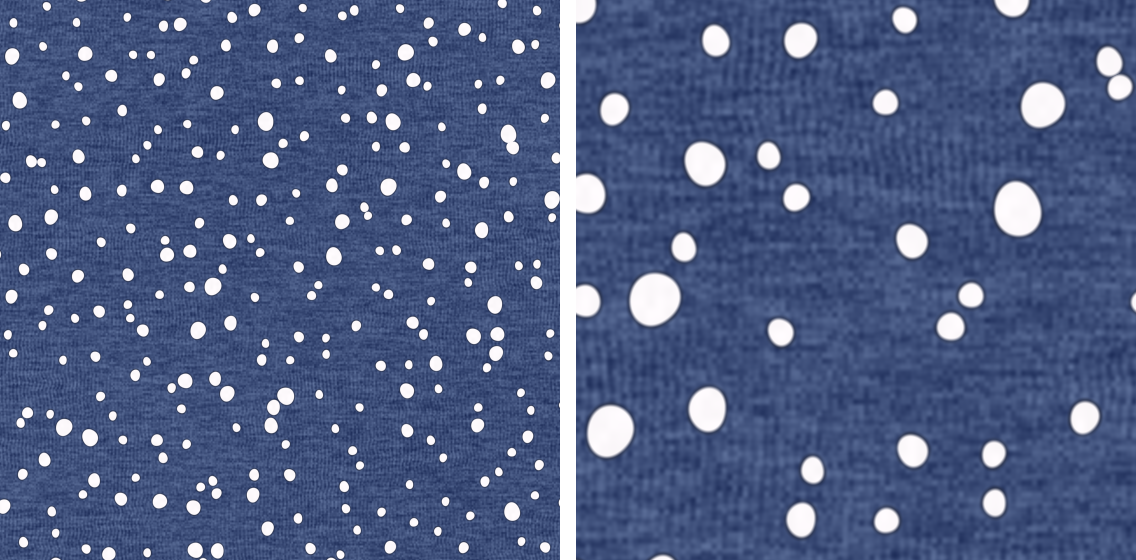
Left: the whole. Right: its middle third, enlarged.
A three.js fragment shader for this texture:

```glsl
#define DOT_CELLS 16.0
#define DOT_JITTER 0.86
#define DOT_MIN_RADIUS 0.0073
#define DOT_RADIUS_RANGE 0.0082
#define EDGE_SOFTNESS 0.0013
#define RIM_WIDTH 0.0032
#define RIB_COUNT 150.0
#define CLOTH_BLUE vec3(0.245, 0.313, 0.482)
#define YARN_CONTRAST vec3(0.055, 0.058, 0.056)
#define RIM_COLOR vec3(0.15, 0.18, 0.27)
#define DOT_WHITE vec3(0.992, 0.978, 0.988)

varying vec2 vUv;

const float TAU = 6.28318;

float hash(vec2 p) {
  vec3 q = fract(vec3(p.xyx) * 0.1031);
  q += dot(q, q.yzx + 33.33);
  return fract((q.x + q.y) * q.z);
}

// Smooth value noise, centred on zero
float noise(vec2 p) {
  vec2 i = floor(p);
  vec2 f = fract(p);
  f = f * f * (3.0 - 2.0 * f);
  float low = mix(hash(i), hash(i + vec2(1.0, 0.0)), f.x);
  float high = mix(hash(i + vec2(0.0, 1.0)), hash(i + vec2(1.0, 1.0)), f.x);
  return mix(low, high, f.y) - 0.5;
}

// Signed distance to the nearest of the scattered, slightly uneven dots
float dotDistance(vec2 uv) {
  vec2 cell = floor(uv * DOT_CELLS);
  float nearest = 1.0;
  for (int y = -1; y <= 1; y++) {
    for (int x = -1; x <= 1; x++) {
      vec2 id = cell + vec2(float(x), float(y)) + 20.0;
      vec2 jitter = vec2(hash(id), hash(id + 57.3)) - 0.5;
      vec2 center = (id - 20.0 + 0.5 + DOT_JITTER * jitter) / DOT_CELLS;
      vec2 offset = (uv - center) * vec2(1.05, 0.96);
      float angle = atan(offset.y, offset.x);
      float phase = TAU * hash(id + 113.7);
      float wobble = 1.0 + 0.05 * sin(2.0 * angle + phase)
                   + 0.025 * sin(3.0 * angle + 2.3 * phase);
      float size = pow(hash(id + 191.1), 2.5);
      float radius = (DOT_MIN_RADIUS + DOT_RADIUS_RANGE * size) * wobble;
      nearest = min(nearest, length(offset) - radius);
    }
  }
  return nearest;
}

// Jersey knit: horizontal streaks, fine grain and patchy vertical ribs
float knitTone(vec2 uv) {
  float streaks = 1.7 * noise(uv * vec2(38.0, 250.0) + 7.0)
                + 0.9 * noise(uv * vec2(110.0, 330.0) + 91.0);
  float grain = 2.0 * noise(uv * vec2(320.0, 290.0) + 41.0);
  float patches = 0.35 + 0.9 * noise(uv * vec2(9.0, 16.0) + 3.0);
  float ribs = patches * sin(TAU * RIB_COUNT * uv.x + 1.5 * sin(23.0 * uv.y)
             + 5.0 * noise(uv * vec2(12.0, 60.0)));
  float shading = 0.1 * sin(5.0 * uv.x + 3.0 * uv.y)
                + 0.08 * sin(9.0 * uv.y - 4.0 * uv.x);
  return streaks + grain + ribs + shading;
}

void main() {
  vec3 color = CLOTH_BLUE + YARN_CONTRAST * knitTone(vUv);

  // Dark rim around each dot, uneven like print on cloth
  float d = dotDistance(vUv);
  float rim = 1.0 - smoothstep(0.0, RIM_WIDTH, d);
  color = mix(color, RIM_COLOR, rim * (0.75 + 0.5 * noise(vUv * 130.0)));

  // Printed dots with a faint weave
  vec3 ink = DOT_WHITE + 0.025 * noise(vUv * vec2(180.0, 150.0));
  float cover = 1.0 - smoothstep(-EDGE_SOFTNESS, EDGE_SOFTNESS, d);
  gl_FragColor = vec4(mix(color, ink, cover), 1.0);
}
```
